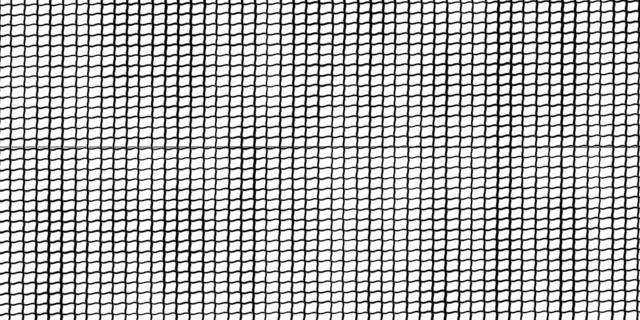
Give the GLSL for this pattern, as a Shadertoy shader.

```glsl
// A dark woven net on white: 50 by 31 slightly skewed cells, with one taut seam across.
// Two families of nearly straight threads are measured as distances, joined at the
// knots, and given uneven spacing and thickness by hashed value noise.

float hash(vec2 cell) {
    vec3 q = fract(vec3(cell.xyx) * 0.1031);
    q += dot(q, q.yzx + 33.33);
    return fract((q.x + q.y) * q.z);
}

float noise(vec2 p) {
    vec2 i = floor(p), f = fract(p);
    f = f * f * (3.0 - 2.0 * f);
    return mix(mix(hash(i), hash(i + vec2(1, 0)), f.x),
               mix(hash(i + vec2(0, 1)), hash(i + vec2(1, 1)), f.x), f.y);
}

float smoothMin(float a, float b, float k) {
    float h = max(k - abs(a - b), 0.0) / k;
    return min(a, b) - 0.25 * h * h * k;
}

// Smooth spacing error whose pattern returns every ten threads
float spacing(float x) {
    float i = floor(x), f = fract(x);
    float a = hash(vec2(mod(i, 10.0), 7.0));
    float b = hash(vec2(mod(i + 1.0, 10.0), 7.0));
    return mix(a, b, f * f * (3.0 - 2.0 * f)) - 0.5;
}

void mainImage(out vec4 fragColor, in vec2 fragCoord) {
    vec2 p = fragCoord / iResolution.y;
    float soft = max(1.0 / iResolution.y, 0.002);

    // Cell coordinates: threads lie on whole numbers, the net leans and rises slightly
    vec2 c = p * vec2(25.0, 31.0) + vec2(0.1, 0.3);
    c -= vec2(0.15, 0.15) * (p.yx - vec2(0.5, 1.0));
    c.x += 0.24 * spacing(c.x) + 0.06 * (noise(c * vec2(0.9, 0.5)) - 0.5);
    c.y += 0.10 * (noise(c * vec2(0.45, 0.9) + 40.0) - 0.5);

    // Rows climb a little across each cell and step back at the knot; columns barely sway
    vec2 w = c + sin(6.28318 * c.yx) * vec2(0.025, 0.065);
    vec2 d = abs(w - round(w)) / vec2(25.0, 31.0);

    // Thickness varies by strand, by column band every five cells, and in broad patches
    float patchy = noise(p * vec2(5.0, 4.0) + 11.0) - 0.5;
    float band = cos(6.28318 * (c.x - 4.3) / 5.0);
    vec2 strand = vec2(noise(c * 1.3 + 5.0), noise(c * 1.3 + 70.0)) - 0.5;
    vec2 thread = vec2(hash(vec2(round(w.x), 3.0)), hash(vec2(round(w.y), 19.0))) - 0.5;
    vec2 halfWidth = vec2(0.0033, 0.0025)
        * (1.0 + 0.40 * patchy + 0.10 * band + 0.25 * strand + 0.25 * thread);
    vec2 edge = d - halfWidth;
    float net = smoothMin(edge.x, edge.y, 0.0025);
    float ink = 1.0 - smoothstep(-soft, soft, net);

    // Thin straight seam, fainter toward the left
    float seam = abs(p.y - 0.5405) - 0.0015;
    float seamInk = 1.0 - smoothstep(-soft, soft, seam);
    ink = max(ink, seamInk * mix(0.7, 1.0, smoothstep(0.2, 1.0, p.x)));

    fragColor = vec4(mix(vec3(0.995), vec3(0.015), ink), 1.0);
}
```
